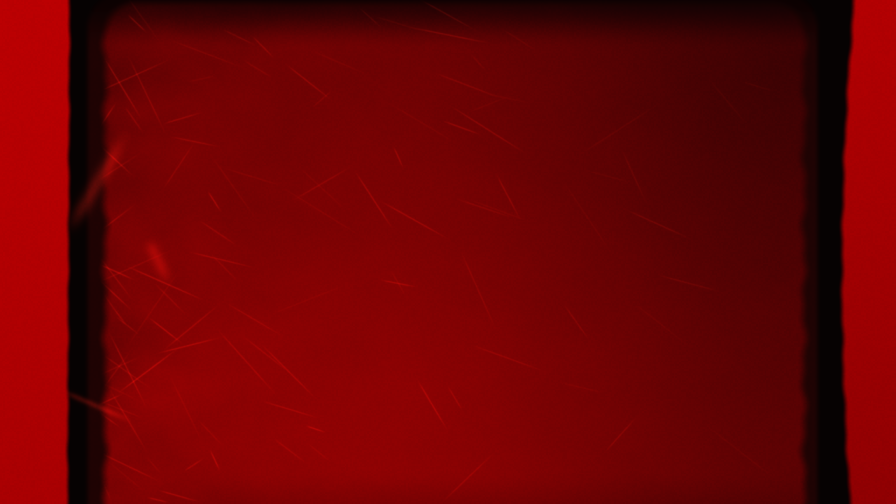
This background is drawn by a WebGL 1 fragment shader. Its source:

```glsl
precision highp float;
// Scratched deep-red film frame with black gutters and bright red side bands.
uniform vec2 u_resolution;

const float ASPECT = 16.0 / 9.0;
const vec3 BLACK = vec3(0.025, 0.006, 0.006);
const vec3 RIM = vec3(0.12, 0.012, 0.012);
const vec3 SCRATCH_TINT = vec3(1.0, 0.12, 0.07);
const float LEFT_BAND = 0.136;       // inner edge of the left band
const float RIGHT_BAND = 1.670;      // innermost point of the right band
const vec2 RIM_SIDES = vec2(0.174, 1.622);
const vec2 FRAME_SIDES = vec2(0.207, 1.597);
const float CORNER = 0.065;
const float GRAIN = 0.022;
const float GRAIN_CELLS = 288.0;
const int SCRATCHES = 110;

float hash(vec2 p) {
  p = fract(p * vec2(0.1031, 0.1137));
  p += dot(p, p.yx + 33.33);
  return fract((p.x + p.y) * p.x * 43.7);
}

// Signed distance to a frame with rounded top corners, open at the bottom.
float frameDistance(vec2 p, vec2 sides, float top) {
  vec2 center = vec2(0.5 * (sides.x + sides.y), 0.0);
  vec2 halfSize = vec2(0.5 * (sides.y - sides.x), top);
  vec2 q = abs(p - center) - halfSize + CORNER;
  return length(max(q, 0.0)) + min(max(q.x, q.y), 0.0) - CORNER;
}

// Soft line that fades towards both ends.
float stroke(vec2 p, vec2 a, vec2 b, float width) {
  vec2 line = b - a;
  float along = clamp(dot(p - a, line) / dot(line, line), 0.0, 1.0);
  float d = length(p - a - line * along) / width;
  return exp(-d * d) * smoothstep(0.0, 0.3, along) * smoothstep(1.0, 0.6, along);
}

// Layered, warped sines give cloudy wear.
float wear(vec2 p) {
  float sum = 0.0;
  float gain = 0.5;
  for (int i = 0; i < 4; i++) {
    sum += gain * sin(p.x + 1.7 * sin(p.y * 0.8)) * sin(p.y + 1.3 * sin(p.x * 0.6));
    p = mat2(1.4, 1.1, -1.1, 1.4) * p + 2.3;
    gain *= 0.6;
  }
  return sum;
}

// Thin random scratches, crowded and brighter near the left side.
float scratches(vec2 p) {
  float sum = 0.0;
  for (int i = 0; i < SCRATCHES; i++) {
    float id = float(i) * 7.31 + 3.0;
    float across = pow(hash(vec2(id, 11.0)), 2.6);
    vec2 center = vec2(mix(0.21, 1.58, across), hash(vec2(id, 47.0)));
    float turn = hash(vec2(id, 83.0));
    float angle = mix(-1.15, -0.15, turn);
    if (hash(vec2(id, 29.0)) > 0.7) angle = mix(0.15, 1.0, turn);
    float reach = mix(0.02, 0.11, hash(vec2(id, 61.0)));
    vec2 offset = reach * vec2(cos(angle), sin(angle));
    float strength = mix(0.04, 0.16, hash(vec2(id, 97.0))) * mix(1.0, 0.4, across);
    sum += strength * stroke(p, center - offset, center + offset, 0.0019);
  }
  return sum;
}

// Broad light over the frame: dim at the top and right, warmest low left.
float frameLight(vec2 p) {
  float x = p.x / ASPECT;
  float light = mix(0.555, 0.43, smoothstep(0.05, 1.0, p.y));
  light -= 0.20 * smoothstep(0.42, 0.93, x);
  light -= 0.09 * exp(-(x - 0.11) * 22.0);
  light *= mix(0.32, 1.0, smoothstep(1.0, 0.90, p.y));
  light *= mix(0.86, 1.0, smoothstep(-0.02, 0.07, p.y));
  return light;
}

void main() {
  vec2 p = gl_FragCoord.xy / u_resolution * vec2(ASPECT, 1.0);
  float cloud = wear(p * vec2(9.0, 13.0));
  float ragged = 0.003 * sin(p.y * 43.0) + 0.002 * sin(p.y * 97.0 + 1.0);

  // Dark rim and frame
  float rim = smoothstep(0.008, -0.008, frameDistance(p, RIM_SIDES, 1.01));
  float inside = -frameDistance(p, FRAME_SIDES, 1.0) + ragged;
  float frame = smoothstep(-0.010, 0.014, inside);
  float nearLeft = exp(-max(p.x - FRAME_SIDES.x, 0.0) * 4.5);
  float light = frameLight(p) + cloud * mix(0.010, 0.075, nearLeft);
  vec3 color = mix(BLACK, RIM * mix(0.4, 1.0, smoothstep(1.0, 0.9, p.y)), rim);
  color = mix(color, vec3(light, 0.008, 0.010), frame);
  color += SCRATCH_TINT * min(scratches(p), 0.28) * frame;

  // Frayed fibres crossing the left gutter
  float fibre = 0.24 * stroke(p, vec2(0.13, 0.53), vec2(0.26, 0.75), 0.014);
  fibre += 0.20 * stroke(p, vec2(0.11, 0.23), vec2(0.27, 0.16), 0.006);
  fibre += 0.16 * stroke(p, vec2(0.29, 0.53), vec2(0.34, 0.43), 0.012);
  color += SCRATCH_TINT * fibre;

  // Bright side bands
  float leftEdge = LEFT_BAND + 0.004 * (p.y - 0.5) + 0.3 * ragged;
  float rightEdge = RIGHT_BAND + 0.08 * (p.y - 0.45) * (p.y - 0.45) + 0.4 * ragged;
  float leftBand = smoothstep(0.006, -0.006, p.x - leftEdge);
  float rightBand = smoothstep(-0.006, 0.008, p.x - rightEdge);
  color = mix(color, vec3(mix(0.66, 0.73, p.y), 0.0, 0.006), leftBand);
  color = mix(color, vec3(mix(0.56, 0.70, p.y), 0.0, 0.006), rightBand);

  // Film grain
  float grain = hash(floor(p * GRAIN_CELLS) + 5.0) - 0.5;
  color.r += grain * GRAIN * smoothstep(0.0, 0.3, color.r);
  gl_FragColor = vec4(clamp(color, 0.0, 1.0), 1.0);
}
```
